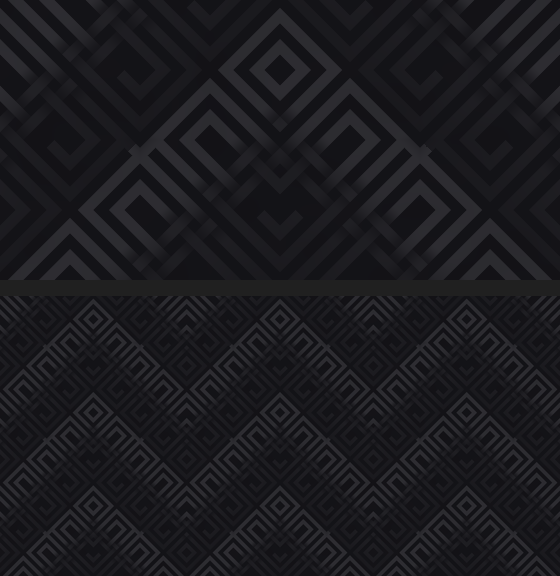
Top, the tile; bottom, the same tile 3 across and 3 down.
This pattern is drawn by a WebGL 1 fragment shader. Its source:

```glsl
precision highp float;
// Dark woven lattice of nested diamonds, lit in chevrons and mirrored about the centre.

uniform vec2 u_resolution;

const vec2 GRID = vec2(8.0, 4.0);     // half diamonds across and down
const float STRIPES = 9.0;            // stripe widths per diamond side
const vec3 GROUND = vec3(0.075, 0.073, 0.089);
const vec3 RIBBON = vec3(0.172, 0.170, 0.188);

float hash(vec2 p) {
  vec3 q = fract(p.xyx * 0.1031);
  q += dot(q, q.yzx + 33.33);
  return fract((q.x + q.y) * q.z);
}

// Value noise that wraps after "period" cells.
float wrapNoise(vec2 p, vec2 period) {
  vec2 cell = floor(p);
  vec2 f = fract(p);
  f = f * f * (3.0 - 2.0 * f);
  vec2 lo = mod(cell, period);
  vec2 hi = mod(cell + 1.0, period);
  return mix(mix(hash(lo), hash(vec2(hi.x, lo.y)), f.x),
             mix(hash(vec2(lo.x, hi.y)), hash(hi), f.x), f.y);
}

// Coverage of the interval lo..hi.
float span(float s, float lo, float hi, float aa) {
  return smoothstep(-aa, aa, min(s - lo, hi - s));
}

// Coverage of a stripe one unit wide.
float stripe(float s, float centre, float aa) {
  return span(s, centre - 0.5, centre + 0.5, aa);
}

// Darkening of a ribbon close to one that passes over it.
float underShade(float distanceToOver) {
  return mix(0.25, 1.0, smoothstep(0.3, 2.2, distanceToOver));
}

// Ribbons running down to the right, continuous across the woven edge.
float alongRibbons(vec2 s, float knot, float aa) {
  float full = span(s.x, 0.5, 17.5, aa);
  float inner = span(s.x, 2.5, 15.5, aa);
  float hook = inner * (1.0 - span(s.x, 9.5, 12.5, aa));
  float outer = max(stripe(s.y, 1.0, aa) * full,
                    stripe(s.y, 8.0, aa) * max(full, knot));
  return max(outer, max(stripe(s.y, 3.0, aa) * hook,
                        stripe(s.y, 6.0, aa) * inner));
}

// Ribbons running up to the right that close the nested diamonds.
float closingRibbons(vec2 s, float knot, float aa) {
  float full = span(s.y, 0.5, 8.5, aa);
  float inner = span(s.y, 2.5, 6.5, aa);
  float outer = max(stripe(s.x, 1.0, aa) * max(full, knot),
                    stripe(s.x, 17.0, aa) * full);
  return max(outer, max(stripe(s.x, 3.0, aa),
                        stripe(s.x, 15.0, aa)) * inner);
}

// Light level of the lattice: s.x spans a lit and a dim diamond, s.y one diamond.
float weave(vec2 s, float knot, float aa) {
  float row = step(2.0, s.y) + step(4.5, s.y) + step(7.0, s.y);
  float column = step(9.0, s.x);
  float oddRow = mod(row, 2.0);

  // Light falls off from the lit diamond into the dim one.
  float tone = mix(1.0, 0.42, smoothstep(5.5, 10.5, s.x));
  tone *= 1.0 - 0.35 * smoothstep(11.0, 18.0, s.x);

  float overBar = mix(8.0, 10.0, oddRow);
  float alongLevel = tone * underShade(abs(s.x - overBar));
  float along = alongRibbons(s, knot, aa);
  float closing = closingRibbons(s, knot, aa);
  float base = max(along * alongLevel, closing * tone);

  // Two crossing bars alternate over and under along the woven edge.
  float bar = max(stripe(s.x, 8.0, aa), stripe(s.x, 10.0, aa));
  bar *= span(s.y, 0.5, 8.5, aa);
  vec2 overRows = mix(vec2(3.0, 8.0), vec2(1.0, 6.0), column);
  float gap = min(abs(s.y - overRows.x), abs(s.y - overRows.y));
  float barLevel = mix(0.58, 0.46, column) * underShade(gap);

  float barOnTop = 1.0 - abs(oddRow - column);
  float below = mix(barLevel * bar, alongLevel, along);
  return mix(mix(base, below, bar), mix(base, barLevel, bar), barOnTop);
}

void main() {
  vec2 uv = gl_FragCoord.xy / u_resolution;
  vec2 p = vec2(uv.x, 1.0 - uv.y) * GRID;
  float aa = 14.0 / u_resolution.y;

  // Mirror left to right, then turn onto the diagonal axes.
  vec2 folded = vec2(4.0 - abs(p.x - 4.0), p.y);
  float a = 0.5 * (folded.x + folded.y);
  float b = 0.5 * (folded.x - folded.y);
  vec2 s = vec2(fract(0.5 * a) * 2.0, fract(b)) * STRIPES;

  // One crossing on each side bridges the gap between diamonds.
  vec2 fromKnot = abs(folded - 2.0);
  float knot = 1.0 - step(0.34, fromKnot.x + fromKnot.y);
  float level = weave(s, knot, aa);
  level *= mix(1.0, 0.65, knot * smoothstep(0.0, 0.34, 0.34 - fromKnot.x - fromKnot.y));

  // Faint unevenness of the surface.
  float wear = wrapNoise(uv * vec2(16.0, 8.0), vec2(16.0, 8.0)) - 0.5;
  vec3 colour = mix(GROUND, RIBBON, level) * (1.0 + 0.06 * wear);
  gl_FragColor = vec4(colour, 1.0);
}
```
